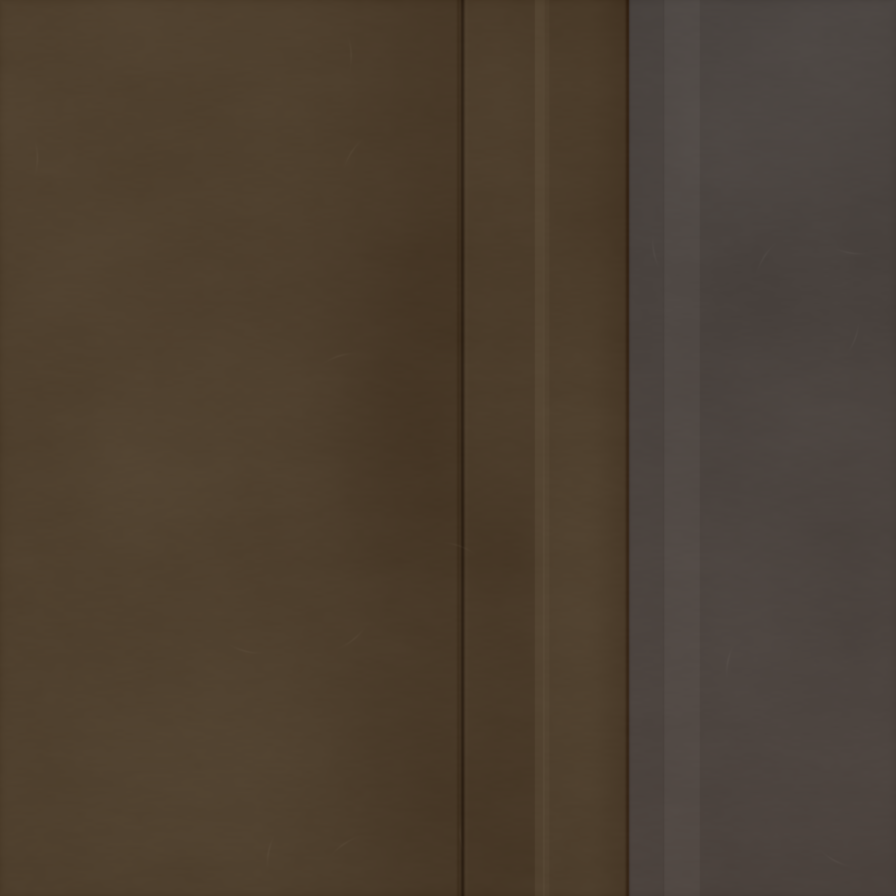
Give the GLSL for this texture, as a Shadertoy shader.

```glsl
// Weathered vertical panels: a wide brown field, a grooved brown band with a
// pale strip, and a grey field with a lighter stripe. Flat bands are layered
// with soft blobs, fractal value noise, fine brush grain and sparse scratches.

float hash(vec2 p) {
    return fract(sin(dot(p, vec2(127.1, 311.7))) * 43758.5453);
}

float valueNoise(vec2 p) {
    vec2 cell = floor(p), f = fract(p);
    f = f * f * (3.0 - 2.0 * f);
    return mix(mix(hash(cell), hash(cell + vec2(1, 0)), f.x),
               mix(hash(cell + vec2(0, 1)), hash(cell + vec2(1, 1)), f.x), f.y);
}

float fbm(vec2 p) {
    float sum = 0.0, amp = 0.5;
    for (int i = 0; i < 5; i++) {
        sum += amp * valueNoise(p);
        p = mat2(1.6, 1.2, -1.2, 1.6) * p + 7.3;
        amp *= 0.5;
    }
    return sum - 0.48;
}

// Soft elliptical stain, 1 at its centre
float blob(vec2 p, vec2 centre, vec2 radius) {
    vec2 d = (p - centre) / radius;
    return exp(-dot(d, d));
}

// Smooth-edged vertical band from a to b
float band(float x, float a, float b, float soft) {
    return smoothstep(a - soft, a + soft, x) - smoothstep(b - soft, b + soft, x);
}

float line(float x, float centre, float width) {
    float d = (x - centre) / width;
    return exp(-d * d);
}

// Short, thin, faint scratches scattered over a jittered grid
float scratches(vec2 p) {
    vec2 cell = floor(p * 9.0);
    float seed = hash(cell + 3.7);
    vec2 d = fract(p * 9.0) - 0.3 - 0.4 * vec2(hash(cell + 11.0), hash(cell + 23.0));
    float a = 6.283 * hash(cell + 41.0);
    d = mat2(cos(a), sin(a), -sin(a), cos(a)) * d;
    d.y += 0.8 * d.x * d.x;
    return step(0.72, seed) * exp(-d.x * d.x * 90.0) * line(d.y, 0.0, 0.011);
}

void mainImage(out vec4 fragColor, in vec2 fragCoord) {
    vec2 p = fragCoord / iResolution.xy;
    float soft = 0.6 / iResolution.x + 0.0004;
    float afterGroove = smoothstep(0.516 - soft, 0.516 + soft, p.x);
    float afterStrip = smoothstep(0.606 - soft, 0.606 + soft, p.x);
    float grey = smoothstep(0.702 - soft, 0.702 + soft, p.x);

    // Wide brown field, with stains darkening towards the groove
    float field = 0.012 - 0.030 * smoothstep(0.28, 0.52, p.x)
        - 0.016 * blob(p, vec2(0.44, 0.50), vec2(0.07, 0.13))
        - 0.012 * blob(p, vec2(0.39, 0.68), vec2(0.14, 0.09))
        - 0.008 * blob(p, vec2(0.20, 0.68), vec2(0.08, 0.07))
        - 0.008 * blob(p, vec2(0.31, 0.36), vec2(0.06, 0.10))
        + 0.008 * blob(p, vec2(0.36, 0.82), vec2(0.08, 0.10))
        + 0.009 * blob(p, vec2(0.15, 0.44), vec2(0.08, 0.06))
        + 0.007 * blob(p, vec2(0.14, 0.74), vec2(0.06, 0.04))
        + 0.007 * blob(p, vec2(0.20, 0.12), vec2(0.16, 0.12));

    // Narrow panels left and right of the pale strip
    float panelLeft = -0.008
        + 0.014 * blob(p, vec2(0.56, 0.88), vec2(0.07, 0.14))
        + 0.009 * blob(p, vec2(0.56, 0.58), vec2(0.07, 0.12))
        - 0.014 * blob(p, vec2(0.56, 0.38), vec2(0.06, 0.08))
        - 0.014 * blob(p, vec2(0.56, 0.06), vec2(0.09, 0.16));
    float panelRight = 0.004
        + 0.008 * blob(p, vec2(0.65, 0.45), vec2(0.05, 0.12))
        + 0.008 * blob(p, vec2(0.64, 0.20), vec2(0.05, 0.12))
        - 0.012 * blob(p, vec2(0.66, 0.77), vec2(0.05, 0.06))
        - 0.010 * smoothstep(0.92, 1.0, p.y)
        - 0.022 * smoothstep(0.655, 0.70, p.x);
    float tone = mix(field, mix(panelLeft, panelRight, afterStrip), afterGroove);
    vec3 brown = vec3(0.302, 0.242, 0.172) + tone * vec3(1.0, 1.05, 0.95);

    // Grey field, cool at the top and warmer low on the right
    float greyTone = 0.010 * blob(p, vec2(0.84, 0.32), vec2(0.07, 0.12))
        + 0.010 * blob(p, vec2(0.90, 0.53), vec2(0.08, 0.06))
        + 0.008 * blob(p, vec2(0.88, 0.90), vec2(0.12, 0.10))
        - 0.012 * blob(p, vec2(0.83, 0.69), vec2(0.06, 0.06))
        - 0.008 * blob(p, vec2(0.95, 0.36), vec2(0.06, 0.16))
        - 0.010 * blob(p, vec2(0.98, 0.72), vec2(0.06, 0.12));
    vec3 stone = mix(vec3(0.298, 0.264, 0.244), vec3(0.294, 0.270, 0.256), p.y) + greyTone;
    stone += 0.024 * band(p.x, 0.741, 0.781, soft);

    // Pale strip with a dimmer right edge
    brown += vec3(0.036, 0.036, 0.032) * band(p.x, 0.597, 0.608, soft);
    brown += vec3(0.018, 0.017, 0.015) * band(p.x, 0.608, 0.613, soft);
    vec3 color = mix(brown, stone, grey);

    // Groove, its faint lip, and the shadow where brown meets grey
    color -= vec3(0.110, 0.100, 0.080) * line(p.x, 0.5163, 0.0022);
    color -= 0.035 * line(p.x, 0.5115, 0.0018);
    color += 0.010 * line(p.x, 0.5205, 0.0018);
    color -= vec3(0.075, 0.080, 0.070) * line(p.x, 0.7005, 0.0024);
    color -= 0.012 * line(p.x, 0.741, 0.0012);

    // Mottling, brush grain and scratches
    color += 0.026 * fbm(p * 6.0) + 0.012 * fbm(p * vec2(14.0, 32.0) + 19.0);
    color += 0.006 * (valueNoise(p * vec2(90.0, 260.0)) - 0.5);
    color += 0.022 * scratches(p);

    // Slightly worn outer border
    vec2 rim = min(p, 1.0 - p);
    color -= 0.020 * exp(-min(rim.x, rim.y) * 260.0);
    fragColor = vec4(color, 1.0);
}
```
